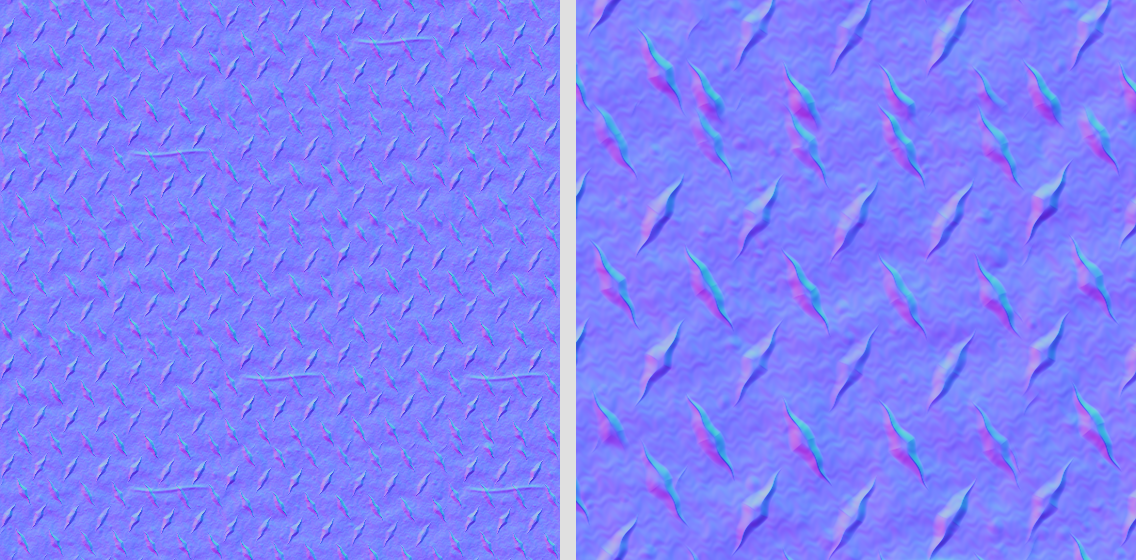
Left, the full canvas; right, a detail of the centre.
Give the GLSL for this texture map, as a Shadertoy shader.

```glsl
// Tangent-space normal map of worn diamond plate: two interleaved sets of leaning lugs
// on rough metal. A 2x2-block source is re-dealt over a 5x5 block grid with soft seams;
// the summed height field is differentiated and encoded as colour.

const int   BLOCKS = 5;                           // blocks across and down
const int   DEAL[5] = int[5](228, 606, 273, 948, 846); // per row: 2-bit source block per column
const float SEAM_BLEND = 0.045;                   // all lengths below are in blocks
const float SEAM_WOBBLE = 0.02;
const vec2  LUG_PITCH = vec2(2.0 / 7.0, 0.443);
const vec2  LUG_ORIGIN = vec2(0.068, 0.275);
const float ROW_DRIFT = 0.03;
const float LUG_HALF_LENGTH = 0.158;
const float LUG_LEFT_WIDTH = 0.052;
const float LUG_RIGHT_WIDTH = 0.034;
const float LUG_HEIGHT = 0.0155;
const float LUG_ANGLE = 0.51;                     // lean from vertical, radians
const float GRAIN = 0.045;
const float PIT_CELL = 0.065;
const float PIT_HEIGHT = 0.007;
const float PIT_DENSITY = 0.10;
const vec2  CLUSTER_CENTRE = vec2(1.13, 0.35);
const float CREASE_HEIGHT = 0.007;
const vec2  RELIEF = vec2(0.85, 1.15);            // slope gain along x and y
const float SLOPE_STEP = 0.005;

float hash(vec2 p) {
    return fract(sin(dot(p, vec2(127.1, 311.7))) * 4375.85);
}

// Layered, bent sines: rolled-metal undulation down to fine grain
float grain(vec2 p) {
    const mat2 turn = mat2(-0.74, 0.67, -0.67, -0.74);
    float height = 0.0, freq = 13.0;
    for (int i = 0; i < 6; i++) {
        p = turn * p + 1.7;
        float bend = 1.7 * sin(p.y * freq * 0.63 + float(i)) + sin(p.x * freq * 0.37);
        height += sin(p.x * freq + bend) / freq;
        freq *= 1.72;
    }
    return GRAIN * height;
}

// Sparse cellular bumps, crowded around one worn spot
float pits(vec2 p) {
    vec2 cell = floor(p / PIT_CELL), f = fract(p / PIT_CELL);
    float height = 0.0;
    for (int j = -1; j <= 1; j++)
    for (int i = -1; i <= 1; i++) {
        vec2 n = vec2(i, j), id = cell + n;
        vec2 centre = n + vec2(hash(id), hash(id + 37.0));
        vec2 away = (id + 0.5) * PIT_CELL - CLUSTER_CENTRE;
        float density = PIT_DENSITY + 0.6 * exp(-dot(away, away) * 120.0);
        float radius = mix(0.25, 0.6, hash(id + 71.0));
        float bump = 1.0 - smoothstep(0.0, radius, length(f - centre));
        height += step(hash(id + 13.0), density) * radius * bump;
    }
    return PIT_HEIGHT * height;
}

// One lattice of bevelled diamond lugs; lean is +1 to the right, -1 to the left
float lugs(vec2 p, float lean) {
    vec2 id = floor(p / LUG_PITCH + 0.5);
    vec2 seed = id + 50.0 * lean;
    p -= id * LUG_PITCH;
    p += 0.012 * (vec2(hash(seed), hash(seed + 9.0)) - 0.5);
    p += 0.0035 * sin(p.yx * 75.0 + 6.28 * hash(seed + 4.0));
    float s = sin(LUG_ANGLE) * lean, c = cos(LUG_ANGLE);
    float along = abs(dot(p, vec2(s, -c))) / LUG_HALF_LENGTH;
    float side = dot(p, vec2(c, s));
    float across = max(side / LUG_RIGHT_WIDTH, -side / LUG_LEFT_WIDTH);
    float level = smoothstep(0.0, 0.85, 1.0 - along - across);
    return LUG_HEIGHT * mix(0.8, 1.15, hash(seed + 21.0)) * level;
}

// Long shallow scratch in the last source block
float crease(vec2 p) {
    float offset = p.y - 1.37 + 0.018 * sin(p.x * 8.0);
    float span = smoothstep(1.12, 1.25, p.x) * (1.0 - smoothstep(1.75, 1.97, p.x));
    return CREASE_HEIGHT * span * exp(-offset * offset * 3600.0);
}

float sourceHeight(vec2 p) {
    vec2 g = p - LUG_ORIGIN - vec2(0.0, ROW_DRIFT * p.x);
    return lugs(g, 1.0) + lugs(g - 0.5 * LUG_PITCH, -1.0) + grain(p) + pits(p) + crease(p);
}

// Blend the dealt blocks that meet near q (block units, y downward)
float plateHeight(vec2 q) {
    vec2 w = q + SEAM_WOBBLE * sin(q.yx * 17.0 + vec2(0.0, 2.0));
    vec2 corner = floor(w + 0.5);
    vec2 blend = smoothstep(-SEAM_BLEND, SEAM_BLEND, w - corner);
    float height = 0.0;
    for (int j = 0; j < 2; j++)
    for (int i = 0; i < 2; i++) {
        float weight = (i == 1 ? blend.x : 1.0 - blend.x) * (j == 1 ? blend.y : 1.0 - blend.y);
        if (weight <= 0.0) continue;
        vec2 block = corner + vec2(i, j) - 1.0;
        ivec2 b = (ivec2(block) + BLOCKS) % BLOCKS;
        int kind = (DEAL[b.y] >> (2 * b.x)) & 3;
        height += weight * sourceHeight(q - block + vec2(kind & 1, kind >> 1));
    }
    return height;
}

void mainImage(out vec4 fragColor, in vec2 fragCoord) {
    vec2 uv = fragCoord / iResolution.xy;
    vec2 q = vec2(uv.x, 1.0 - uv.y) * float(BLOCKS);
    vec2 e = vec2(SLOPE_STEP, 0.0);
    float here = plateHeight(q);
    vec2 slope = vec2(plateHeight(q + e.xy), plateHeight(q + e.yx)) - here;
    vec3 normal = normalize(vec3(slope / SLOPE_STEP * RELIEF, 1.0));
    fragColor = vec4(0.5 + 0.5 * normal, 1.0);
}
```
